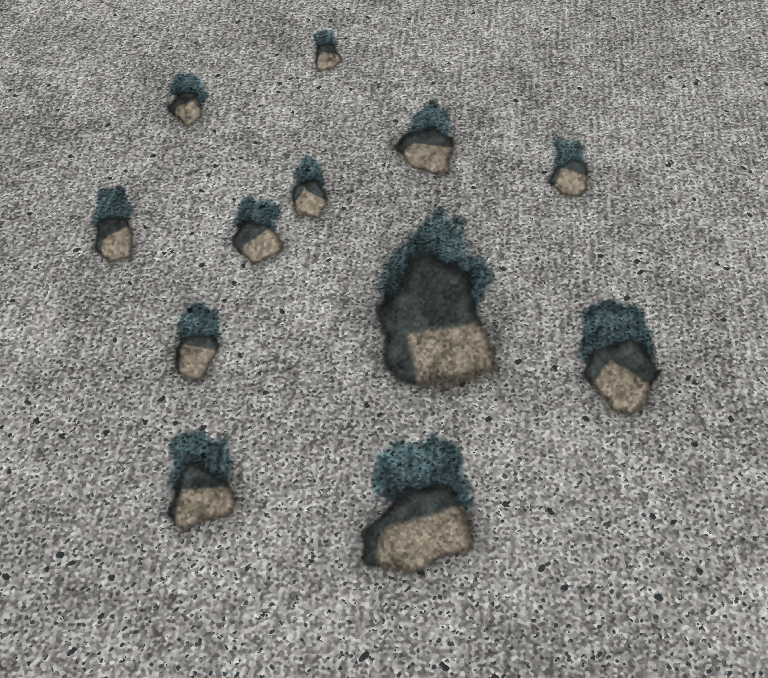
Give the GLSL for this texture, as a Shadertoy shader.

```glsl
// Faceted stones with blue-grey shadows on pitted, speckled concrete.

float hash(vec2 p) {
    return fract(sin(dot(p, vec2(127.1, 311.7))) * 43758.5);
}

mat2 rotation(float a) {
    return mat2(cos(a), sin(a), -sin(a), cos(a));
}

// Cellular noise: nearest distance, random id of that cell, blended tone
vec3 cells(vec2 p) {
    vec2 base = floor(p);
    float nearest = 9.0, id = 0.0, tone = 0.0, total = 0.0;
    for (int j = -1; j <= 1; j++)
    for (int i = -1; i <= 1; i++) {
        vec2 cell = base + vec2(i, j);
        vec2 seed = cell + vec2(0.5, 0.5) + vec2(hash(cell), hash(cell + 37.3)) - 0.5;
        float d = length(seed - p), value = hash(cell + 71.7);
        float weight = exp(-9.0 * d * d);
        tone += weight * value;
        total += weight;
        if (d < nearest) { nearest = d; id = value; }
    }
    return vec3(nearest, id, tone / total);
}

// Irregular convex polygon of about unit radius
float rock(vec2 p, float seed) {
    float d = -9.0;
    for (float k = 0.0; k < 7.0; k++) {
        float a = (k + 0.7 * hash(vec2(k, seed))) * 6.2832 / 7.0;
        d = max(d, dot(p, vec2(cos(a), sin(a))) - 0.68 - 0.34 * hash(vec2(seed, k + 9.0)));
    }
    return d;
}

// Concrete: layered grain with dark pits, finer towards the far edge
vec3 concrete(vec2 uv) {
    vec2 g = vec2(uv.x - 0.57, uv.y) / (1.0 - 0.42 * uv.y) + 3.0;
    vec3 fine = cells(g * 190.0);
    vec2 warped = g + 0.004 * (fine.z - 0.5) + 0.002 * sin(g.yx * 173.0);
    vec3 grit = cells(warped * 92.0);
    vec3 pit = cells(warped * 36.0);
    vec3 blotch = cells(g * 11.0);

    float tone = 0.575 + 0.38 * (fine.z - 0.5) + 0.20 * (grit.z - 0.5)
               + 0.10 * (pit.z - 0.5) + 0.08 * (blotch.z - 0.5);
    tone += 0.012 * sin(g.x * 7.0 + 2.0 * sin(g.y * 5.0)) - 0.02 * uv.y;
    vec3 col = tone * mix(vec3(1.02, 0.995, 0.97), vec3(1.0, 1.005, 0.98), grit.z);

    float smallR = 0.46 * smoothstep(0.62, 1.0, grit.y) + 0.001;
    float largeR = 0.28 * smoothstep(0.91, 1.0, pit.y) + 0.001;
    float small = 1.0 - smoothstep(smallR * 0.45, smallR, grit.x);
    float large = 1.0 - smoothstep(largeR * 0.65, largeR, pit.x);
    float dark = max(small * mix(0.85, 0.5, uv.y), large * 0.9);
    return mix(col, vec3(0.16, 0.185, 0.19), dark);
}

void mainImage(out vec4 fragColor, in vec2 fragCoord) {
    vec2 uv = fragCoord / iResolution.y;
    vec3 col = concrete(uv);
    float grain = cells(uv * 210.0).z - 0.5;
    float mottling = cells(uv * 55.0 + 8.0).z - 0.5;

    // One large stone in the middle, the rest in an uneven ring around it
    for (float i = 0.0; i < 12.0; i++) {
        float t = i - 7.0;
        float angle = radians(131.0 + 12.0 * t + 0.65 * t * t * t);
        float reach = 0.34 + 0.11 * cos(2.8 * t);
        vec2 centre = vec2(0.57, 0.5) + reach * vec2(cos(angle), sin(angle));
        float size = (0.086 - 0.066 * centre.y) * mix(0.75, 1.15, hash(vec2(i, 4.0)));
        float big = 1.0 - step(0.5, i);
        if (big > 0.5) { centre = vec2(0.65, 0.52); size = 0.098; }

        vec2 local = (uv - centre) / size;
        if (length(local) > 4.0) continue;
        float soft = 0.03 + 1.2 / (iResolution.y * size);
        vec2 rough = 0.05 * sin(local.yx * 7.0 + i) + 0.12 * mottling;

        // Cast shadow, falling away behind the stone
        vec2 s = local - vec2(0.12 * sin(i * 2.0), mix(0.85, 0.55, big));
        float shadow = rock(s * vec2(1.15, 0.95) + rough, i + 20.0);
        vec3 shade = vec3(0.45, 0.57, 0.61) * (1.0 + 0.5 * mottling);
        col *= mix(shade, vec3(1.0), smoothstep(-soft, soft + 0.08, shadow));

        // Stone body with contact darkening
        vec2 q = rotation(0.9 * (hash(vec2(i, 2.0)) - 0.5)) * local;
        q *= mix(vec2(mix(0.85, 1.2, hash(vec2(i, 6.0))), 1.15), vec2(1.15, 0.82), big);
        float body = rock(q + 0.6 * rough, i);
        col *= 1.0 - 0.42 * exp(-max(body, 0.0) * 5.0);

        // Sunlit lower face, dark upper and left faces
        float slope = 0.8 * (hash(vec2(i, 8.0)) - 0.5);
        float ridge = max(q.y + slope * q.x - mix(0.3, -0.05, big), -q.x - 0.58 + 0.3 * q.y);
        float upper = smoothstep(-0.07, 0.07, ridge + 0.5 * rough.x);
        vec3 lit = vec3(0.50, 0.465, 0.41) * (1.0 + 0.5 * grain + 0.35 * mottling);
        vec3 dim = vec3(0.23, 0.25, 0.245) * (1.0 + 0.35 * grain + 0.5 * mottling);
        vec3 stone = mix(lit, dim, upper);
        stone *= mix(0.55, 1.0, smoothstep(0.0, -0.2, body));
        col = mix(stone, col, smoothstep(-soft, soft, body));
    }
    fragColor = vec4(clamp(col, 0.0, 1.0), 1.0);
}
```
